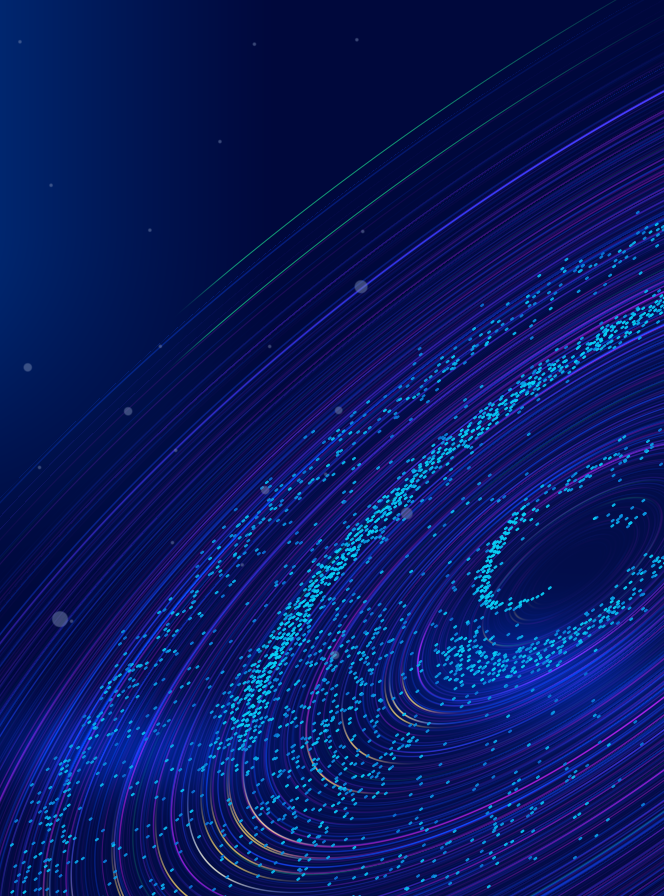
A WebGL 2 fragment shader for this background:

```glsl
#version 300 es
precision highp float;
// A tilted spiral disc of fine coloured arcs on navy, strewn with cyan dashes.
// Arcs are rings in elliptical polar space; dashes are jittered cells kept
// where spiral bands are dense; glows and pale discs finish the scene.
uniform vec2 u_resolution;
out vec4 outColor;

const float TAU = 6.2831853;
const vec2 CENTER = vec2(0.638, 0.362);    // disc centre, in canvas heights
const vec2 AXIS = vec2(0.788, 0.616);      // direction of the long axis
const float FLATNESS = 0.39;               // short axis over long axis
const float RIM = 1.286;                   // radius of the outermost arc
const int ARC_LAYERS = 6;
const int DASH_LAYERS = 5;
const float DASH_CELL = 0.0080;
const vec2 DASH_SIZE = vec2(0.0011, 0.0013); // half length, radius

const vec3 NAVY = vec3(0.0, 0.03, 0.235);
const vec3 SIDE_LIGHT = vec3(0.0, 0.12, 0.20);
const vec3 HAZE = vec3(0.008, 0.02, 0.05);
const vec3 GLOW = vec3(0.0, 0.09, 0.30);
const vec3 BLUE = vec3(0.05, 0.25, 0.75);
const vec3 VIOLET = vec3(0.33, 0.14, 0.70);
const vec3 MAGENTA = vec3(0.72, 0.06, 0.60);
const vec3 GREEN = vec3(0.08, 0.65, 0.25);
const vec3 YELLOW = vec3(1.0, 0.82, 0.15);
const vec3 CYAN = vec3(0.03, 0.82, 0.97);
const vec3 AZURE = vec3(0.04, 0.40, 0.82);
const vec3 PALE = vec3(0.45, 0.52, 0.68);

// Dash bands: (radius, radius change per radian, width)
const int BANDS = 8;
const vec3 BAND_SHAPE[BANDS] = vec3[](
  vec3(0.488, -0.037, 0.027), vec3(0.70, 0.02, 0.045),
  vec3(0.125, -0.12, 0.013), vec3(0.205, 0.0, 0.03),
  vec3(0.155, 0.0, 0.035), vec3(0.34, 0.0, 0.10),
  vec3(0.47, 0.0, 0.24), vec3(0.09, 0.0, 0.025));
// ... and (mid angle, half angle, density)
const vec3 BAND_SPAN[BANDS] = vec3[](
  vec3(1.7, 1.2, 0.95), vec3(1.8, 1.3, 0.20),
  vec3(2.4, 0.95, 1.3), vec3(1.1, 0.9, 0.28),
  vec3(4.1, 1.6, 0.6), vec3(2.9, 0.8, 0.22),
  vec3(3.0, 1.8, 0.07), vec3(0.5, 0.7, 0.4));

// Large pale discs: (x, y, radius)
const int DISCS = 8;
const vec3 DISC[DISCS] = vec3[](
  vec3(0.403, 0.680, 0.0072), vec3(0.067, 0.309, 0.0088),
  vec3(0.143, 0.541, 0.0046), vec3(0.031, 0.590, 0.0046),
  vec3(0.296, 0.453, 0.0046), vec3(0.378, 0.542, 0.0042),
  vec3(0.454, 0.427, 0.0065), vec3(0.374, 0.269, 0.0046));

float hash(vec2 p) {
  vec3 q = fract(vec3(p.xyx) * 0.1031);
  q += dot(q, q.yzx + 33.33);
  return fract((q.x + q.y) * q.z);
}

float cover(float dist, float halfWidth, float px) {
  return 1.0 - smoothstep(max(halfWidth - px, 0.0), halfWidth + px, dist);
}

float bell(float x) { return exp(-x * x); }

vec2 toDisc(vec2 p) {
  p -= CENTER;
  return vec2(dot(p, AXIS), dot(p, vec2(-AXIS.y, AXIS.x)));
}

// Elliptical radius and angle from 0 to TAU
vec2 toPolar(vec2 d) {
  d.y /= FLATNESS;
  return vec2(length(d), mod(atan(d.y, d.x), TAU));
}

vec3 arcs(vec2 d, vec2 polar, float px) {
  float slope = length(d / vec2(1.0, FLATNESS * FLATNESS)) / max(polar.x, 0.001);
  float tip = bell((polar.y - 3.2) / 0.28);
  vec3 sum = vec3(0.0);
  for (int i = 0; i < ARC_LAYERS; i++) {
    float layer = float(i), count = 37.0 + 27.0 * layer;
    float s = polar.x * count, id = floor(s);
    vec2 key = vec2(id, layer * 17.0 + 3.0);
    float tone = hash(key), power = hash(key + 41.3), phase = TAU * hash(key + 83.7);
    float offset = 0.5 + 0.5 * (hash(key + 9.1) - 0.5);
    float dist = abs(s - id - offset) / (count * slope);
    float wave = 0.5 + 0.5 * cos(polar.y * (1.0 + mod(id, 4.0)) + phase);
    float keep = step(smoothstep(0.75, RIM, polar.x), hash(key + 57.9)) * step(polar.x, RIM);
    vec3 color = mix(mix(BLUE, VIOLET, smoothstep(0.35, 0.5, tone)), MAGENTA, smoothstep(0.6, 0.8, tone));
    color = mix(color, GREEN, step(0.965, tone));
    float gold = step(0.95, power) * tip * step(polar.x, 0.72);
    float light = (0.10 + 0.62 * power * power) * (0.08 + 0.92 * wave * wave) / (1.0 + 0.2 * layer);
    sum += mix(color * light, YELLOW * 0.75, gold) * keep * cover(dist, 0.0003 + 0.0006 * power, px);
  }
  // Two green arcs along the rim
  for (int i = 0; i < 2; i++) {
    float row = float(i), dist = abs(polar.x - RIM + 0.099 * row) / slope;
    float span = smoothstep(1.1, 1.5, polar.y) * (1.0 - smoothstep(1.63, 1.71, polar.y - 0.05 * row));
    sum += GREEN * 0.8 * span * cover(dist, 0.0005, px);
  }
  return sum * smoothstep(0.02, 0.25, polar.x);
}

float dashDensity(vec2 polar) {
  float sum = 0.0;
  for (int i = 0; i < BANDS; i++) {
    vec3 shape = BAND_SHAPE[i], span = BAND_SPAN[i];
    float turn = polar.y - span.x;
    float inside = 1.0 - smoothstep(0.65, 1.0, abs(turn) / span.y);
    sum += span.z * inside * bell((polar.x - shape.x - shape.y * turn) / shape.z);
  }
  return sum;
}

void main() {
  float px = 1.0 / u_resolution.y;
  vec2 p = gl_FragCoord.xy * px;
  vec2 d = toDisc(p), polar = toPolar(d);

  // Backdrop, side light, haze and glows
  float side = pow(max(1.0 - p.x / 0.31, 0.0), 1.2);
  vec3 color = NAVY + SIDE_LIGHT * side * smoothstep(0.3, 0.75, p.y);
  color += HAZE * (1.0 - smoothstep(0.3, 1.0, polar.x));
  color += GLOW * bell(length((p - vec2(0.14, 0.165)) / vec2(0.14, 0.05)));
  color += GLOW * bell(length((p - vec2(0.60, 0.25)) / vec2(0.13, 0.06)));
  color += arcs(d, polar, px * 0.65);

  // Dashes in jittered cells
  for (int i = 0; i < DASH_LAYERS; i++) {
    vec2 shift = vec2(0.37, 0.61) * float(i);
    vec2 id = floor(d / DASH_CELL + shift), key = id + 200.0 + 37.0 * float(i);
    vec2 jitter = 0.5 + vec2(0.35, 0.6) * (vec2(hash(key), hash(key + 71.7)) - 0.5);
    vec2 mid = (id + jitter - shift) * DASH_CELL, q = d - mid;
    float density = dashDensity(toPolar(mid));
    q.x -= clamp(q.x, -DASH_SIZE.x, DASH_SIZE.x);
    float keep = step(hash(key + 131.1) + 0.004, density * 0.62);
    vec3 tint = mix(AZURE, CYAN, clamp(hash(key + 19.9) * 0.8 + density * 0.6, 0.0, 1.0));
    color = mix(color, tint, 0.95 * keep * cover(length(q), DASH_SIZE.y, px * 0.6));
  }

  // Pale discs, then small motes over the left side
  float pale = 0.0;
  for (int i = 0; i < DISCS; i++)
    pale = max(pale, cover(length(p - DISC[i].xy), DISC[i].z, px));
  vec2 cell = floor(p / 0.11);
  vec2 mote = (cell + 0.2 + 0.6 * vec2(hash(cell + 5.3), hash(cell + 27.1))) * 0.11;
  float chosen = step(hash(cell + 63.3), 0.5) * step(p.x, 0.45) * step(0.2, p.y);
  pale = max(pale, chosen * cover(length(p - mote), 0.0018, px));
  color = mix(color, PALE, 0.5 * pale);

  outColor = vec4(min(color, 1.0), 1.0);
}
```
